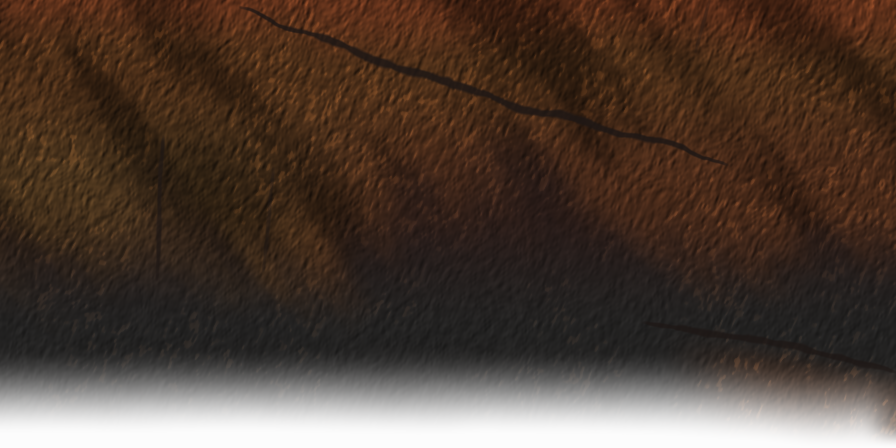
Reproduce this texture procedurally as a Shadertoy shader.

```glsl
float hash(vec2 p) {
    return fract(sin(dot(p, vec2(127.1, 311.7))) * 43758.5453);
}

float noise(vec2 p) {
    vec2 i = floor(p), f = fract(p);
    f = f * f * (3.0 - 2.0 * f);
    return mix(mix(hash(i), hash(i + vec2(1, 0)), f.x),
               mix(hash(i + vec2(0, 1)), hash(i + vec2(1, 1)), f.x), f.y);
}

float fbm(vec2 p) {
    float sum = 0.0, amp = 0.5;
    for (int i = 0; i < 5; i++) {
        sum += amp * noise(p);
        p = mat2(1.6, 1.2, -1.2, 1.6) * p + 7.3;
        amp *= 0.5;
    }
    return sum;
}

// Height of the short, steeply leaning grain
float grainHeight(vec2 p) {
    p += 0.012 * vec2(noise(p * 14.0), noise(p * 14.0 + 40.0));
    vec2 q = vec2(p.x - 0.42 * p.y, p.y + 0.25 * p.x);
    return 0.65 * noise(q * vec2(95.0, 46.0)) + 0.35 * noise(q * vec2(190.0, 100.0) + 9.0);
}

// Wobbling, tapered crack from a to b
float crack(vec2 p, vec2 a, vec2 b, float width, float sag) {
    vec2 dir = normalize(b - a);
    float len = length(b - a);
    float t = dot(p - a, dir) / len;
    float s = clamp(t, 0.0, 1.0);
    float side = dot(p - a, vec2(-dir.y, dir.x));
    side += sag * sin(3.14159 * s);
    side += 0.035 * (fbm(vec2(t * len * 9.0, a.x * 17.0)) - 0.48) * min(1.0, len * 1.2);
    float w = width * sqrt(4.0 * s * (1.0 - s)) * (0.5 + noise(p * 40.0));
    float d = length(vec2((t - s) * len, side));
    return (1.0 - smoothstep(w * 0.5, w + 1.5 / iResolution.y, d)) * smoothstep(0.0, 0.003, w);
}

void mainImage(out vec4 fragColor, in vec2 fragCoord) {
    vec2 p = fragCoord / iResolution.y;
    p.x *= 2.0 * iResolution.y / iResolution.x;

    // Broad stains and diagonal streaks
    float blotch = fbm(p * 3.5 + 3.0);
    float streak = fbm(vec2(p.x * 6.0 + p.y * 4.5, p.y * 1.8 - p.x * 0.6) + 11.0);
    float bump = (p.x - 1.15) / 0.42;
    float shadowLine = 0.40 + 0.18 * exp(-bump * bump) + 0.06 * smoothstep(1.2, 1.7, p.x);
    shadowLine -= 0.14 * exp(-pow((p.x - 0.72 + 0.5 * (p.y - 0.4)) / 0.15, 2.0));
    float lit = smoothstep(-0.17, 0.2, p.y - shadowLine + 0.3 * (blotch - 0.48) + 0.25 * (streak - 0.48));

    vec3 brown = mix(vec3(0.235, 0.165, 0.09), vec3(0.235, 0.135, 0.08), smoothstep(0.4, 1.0, p.x));
    brown = mix(brown, vec3(0.245, 0.15, 0.078), smoothstep(0.6, 0.85, p.y));
    brown = mix(brown, vec3(0.32, 0.155, 0.085), 0.8 * smoothstep(0.86, 1.02, p.y + 0.12 * (blotch - 0.5)));
    brown *= 0.72 + 0.5 * smoothstep(0.3, 0.62, streak);
    vec3 dark = mix(vec3(0.135, 0.132, 0.13), vec3(0.155, 0.105, 0.095), smoothstep(0.25, 0.55, p.y));
    vec3 color = mix(dark, brown, lit);

    // Warm patch under the lower right crack
    float patchGlow = smoothstep(1.45, 1.75, p.x) * (1.0 - smoothstep(0.17, 0.26, p.y + 0.2 * (p.x - 1.65)));
    color = mix(color, vec3(0.27, 0.18, 0.13), 0.7 * patchGlow);

    // Embossed grain and sparse warm flecks
    float height = grainHeight(p);
    float relief = height - grainHeight(p + vec2(0.004, -0.004));
    color *= 1.0 + (0.35 + 0.4 * lit) * relief + 0.25 * (height - 0.5);
    float fleck = smoothstep(0.62, 0.82, height) * smoothstep(0.35, 0.6, noise(p * 9.0));
    color += vec3(0.1, 0.055, 0.022) * fleck * (0.35 + 0.4 * lit + patchGlow);

    // Cracks
    float cracks = crack(p, vec2(0.53, 0.98), vec2(1.63, 0.64), 0.009, 0.022);
    cracks = max(cracks, 0.8 * crack(p, vec2(0.365, 0.70), vec2(0.35, 0.37), 0.005, 0.0));
    cracks = max(cracks, 0.6 * crack(p, vec2(0.61, 0.63), vec2(0.59, 0.39), 0.004, 0.0));
    cracks = max(cracks, 0.9 * crack(p, vec2(1.43, 0.28), vec2(2.02, 0.165), 0.008, -0.012));
    cracks = max(cracks, 0.45 * crack(p, vec2(1.59, 1.02), vec2(1.55, 0.88), 0.003, 0.0));
    color = mix(color, vec3(0.115, 0.088, 0.08), 0.85 * cracks);

    // White glow rising from the lower edge
    float rise = p.y + 0.035 * smoothstep(1.4, 1.9, p.x) + 0.015 * (blotch - 0.5);
    float glow = 1.0 - smoothstep(0.025, 0.225, rise);
    glow *= 1.0 - 0.5 * smoothstep(1.92, 2.01, p.x) * smoothstep(0.0, 0.06, p.y);
    color = mix(color, vec3(0.99), glow);

    fragColor = vec4(clamp(color, 0.0, 1.0), 1.0);
}
```
